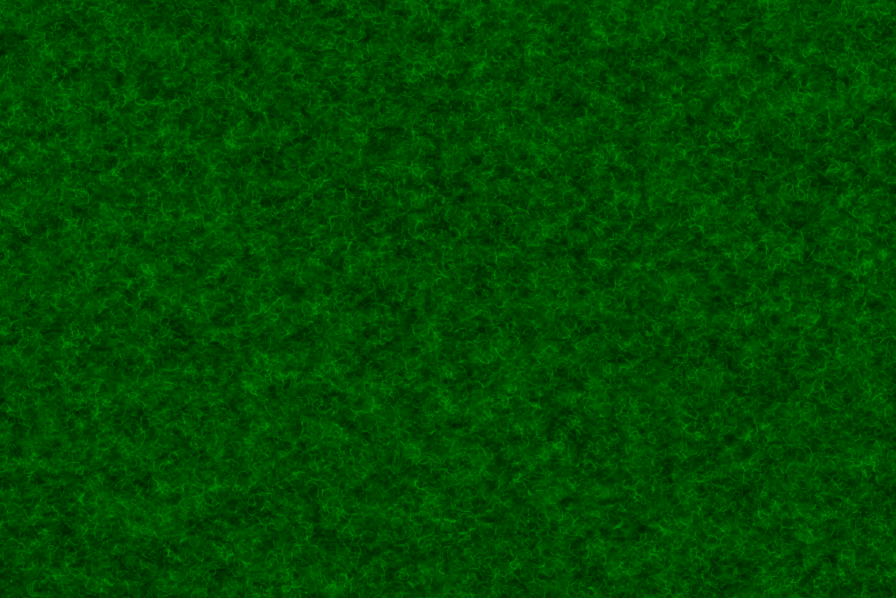
A Shadertoy shader for this texture:

```glsl
#define BASE_GREEN 0.243
#define MOTTLE_AMOUNT 0.1
#define MOTTLE_SCALE 45.0
#define MOTTLE_OCTAVES 3
#define FIBRE_LAYERS 14
#define FIBRE_CELL 0.02
#define FIBRE_WIDTH 0.0018
#define FIBRE_GLOW 0.1
#define WOBBLE_SIZE 0.007
#define WOBBLE_SCALE 85.0

float hash(vec2 p) {
    return fract(sin(dot(p, vec2(127.1, 311.7))) * 43758.5453);
}

float valueNoise(vec2 p) {
    vec2 cell = floor(p), f = fract(p);
    f = f * f * (3.0 - 2.0 * f);
    float low = mix(hash(cell), hash(cell + vec2(1, 0)), f.x);
    float high = mix(hash(cell + vec2(0, 1)), hash(cell + vec2(1, 1)), f.x);
    return mix(low, high, f.y);
}

// Distance to an arc centred on the origin, opening symmetrically about +y
float arcDistance(vec2 p, float radius, float halfAngle) {
    vec2 end = vec2(sin(halfAngle), cos(halfAngle));
    p.x = abs(p.x);
    bool beyondEnd = end.y * p.x > end.x * p.y;
    return beyondEnd ? length(p - end * radius) : abs(length(p) - radius);
}

// One curled fibre per grid cell, placed by its midpoint
float fibreLayer(vec2 p, float seed, float pixel) {
    vec2 home = floor(p / FIBRE_CELL);
    float glow = 0.0;
    for (int y = -1; y <= 1; y++)
    for (int x = -1; x <= 1; x++) {
        vec2 cell = home + vec2(x, y);
        vec2 key = cell + seed;
        vec2 jitter = vec2(hash(key), hash(key + 17.3));
        vec2 q = p - (cell + jitter) * FIBRE_CELL;

        float turn = 6.2832 * hash(key + 41.7);
        float c = cos(turn), s = sin(turn);
        q = mat2(c, s, -s, c) * q;

        float radius = mix(0.004, 0.02, hash(key + 67.1));
        float halfLength = mix(0.004, 0.015, hash(key + 83.9));
        float halfAngle = min(halfLength / radius, 2.6);
        float d = arcDistance(q + vec2(0, radius), radius, halfAngle);

        float line = 1.0 - smoothstep(0.0, FIBRE_WIDTH + 0.5 * pixel, d);
        glow += line * pow(hash(key + 101.3), 3.0);
    }
    return glow;
}

// Small soft blotches and fine grain, slightly stretched sideways
float mottle(vec2 p) {
    float sum = 0.0, scale = MOTTLE_SCALE;
    for (int i = 0; i < MOTTLE_OCTAVES; i++) {
        sum += valueNoise(p * vec2(0.8, 1.0) * scale + float(i) * 19.7) - 0.5;
        scale *= 2.1;
    }
    return sum;
}

void mainImage(out vec4 fragColor, in vec2 fragCoord) {
    vec2 p = fragCoord / iResolution.y;
    float pixel = 1.0 / iResolution.y;

    // Woolly ground
    float green = BASE_GREEN + MOTTLE_AMOUNT * mottle(p);
    green += 0.015 * (valueNoise(p * 6.0) - 0.5);

    // Matted fibres, each layer bent by its own wobble
    float fibres = 0.0;
    for (int i = 0; i < FIBRE_LAYERS; i++) {
        float seed = float(i) * 37.0;
        vec2 w = p * WOBBLE_SCALE + seed;
        vec2 wobble = vec2(valueNoise(w), valueNoise(w + 91.3)) - 0.5;
        vec2 offset = vec2(0.37, 0.61) * float(i) * FIBRE_CELL;
        fibres += fibreLayer(p + offset + wobble * WOBBLE_SIZE, seed, pixel);
    }
    green += FIBRE_GLOW * fibres;

    fragColor = vec4(0.0, clamp(green, 0.14, 0.5), 0.0, 1.0);
}
```
